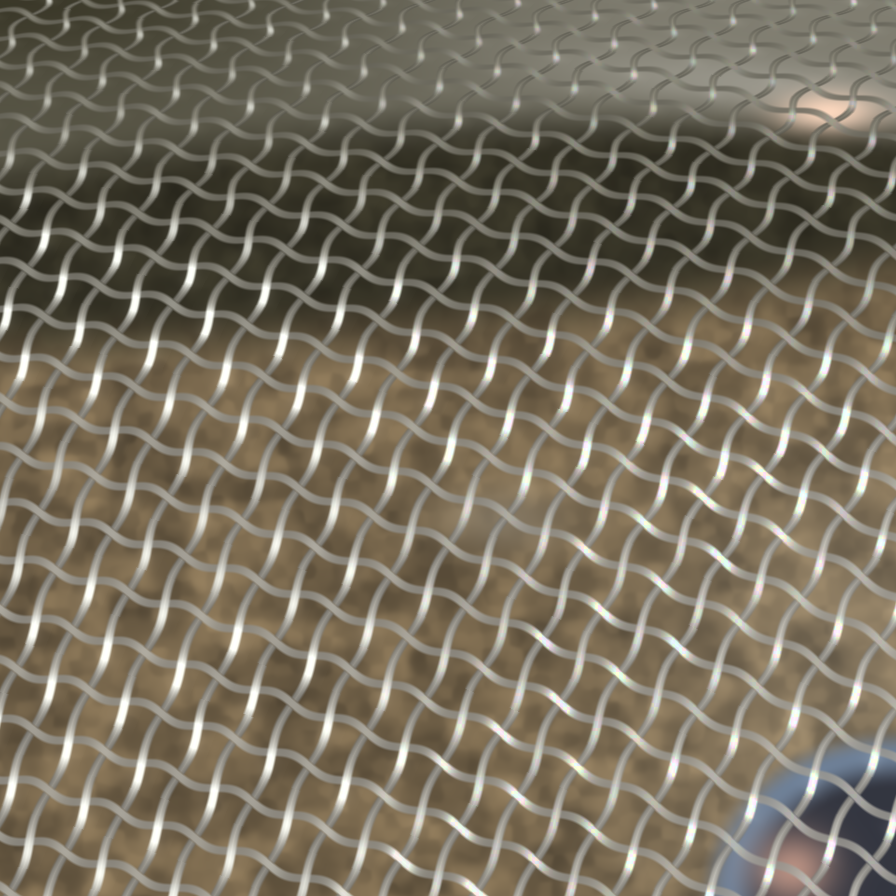
Give the GLSL for this texture, as a WebGL 1 fragment shader.

```glsl
precision highp float;
// Curved woven wire mesh with sunlit glints in front of a blurred stony ground.
uniform vec2 u_resolution;

float hash(vec2 p) {
  return fract(sin(dot(p, vec2(127.1, 311.7))) * 4375.85);
}

// Cellular noise: soft pebbles, each with its own random brightness.
float pebbles(vec2 p) {
  vec2 cell = floor(p);
  float sum = 0.0, total = 0.0;
  for (int y = -1; y <= 1; y++) {
    for (int x = -1; x <= 1; x++) {
      vec2 c = cell + vec2(float(x), float(y));
      vec2 d = c + 0.2 + 0.6 * vec2(hash(c), hash(c + 37.0)) - p;
      float weight = exp(-5.0 * dot(d, d));
      sum += weight * hash(c + 71.0);
      total += weight;
    }
  }
  return sum / total;
}

// Soft elliptical spot.
float spot(vec2 p, vec2 center, vec2 radius) {
  vec2 d = (p - center) / radius;
  return exp(-dot(d, d));
}

// Out-of-focus ground; q.y runs downward.
vec3 background(vec2 q) {
  float grain = 0.65 * pebbles(q * vec2(24.0, 32.0)) + 0.35 * pebbles(q * 65.0 + 9.0);
  vec3 col = vec3(0.45, 0.385, 0.285) * (0.68 + 0.64 * grain);
  col += vec3(0.07, 0.075, 0.08) * smoothstep(0.5, 1.0, q.x) * smoothstep(0.35, 0.7, q.y);
  col = mix(col, vec3(0.55, 0.51, 0.44), 0.6 * spot(q, vec2(0.56, 0.58), vec2(0.07, 0.035)));

  // Dark band, and the pale rim above it
  float edge = 0.40 - 0.02 * q.x - 0.07 * q.x * q.x + 0.03 * (grain - 0.5);
  col = mix(vec3(0.20, 0.19, 0.14) * (0.75 + 0.5 * grain), col, smoothstep(edge - 0.06, edge + 0.03, q.y));
  float rim = 0.12 + 0.12 * (q.x - 0.5) * (q.x - 0.5) + 0.06 * (1.0 - q.x);
  vec3 rimColor = mix(vec3(0.34, 0.33, 0.27), vec3(0.50, 0.49, 0.44), smoothstep(0.1, 0.8, q.x));
  col = mix(rimColor, col, smoothstep(rim - 0.05, rim + 0.03, q.y));
  col = mix(col, vec3(0.18, 0.17, 0.11), 0.7 * spot(q, vec2(0.0, 0.0), vec2(0.3, 0.07)));
  col = mix(col, vec3(0.64, 0.63, 0.59), 0.7 * spot(q, vec2(0.88, 0.10 + 0.12 * (q.x - 0.88)), vec2(0.25, 0.03)));
  col = mix(col, vec3(0.98, 0.84, 0.74), spot(q, vec2(0.925, 0.125), vec2(0.055, 0.022)));

  // Blue-rimmed dark shape and pink patch in the lower right corner
  float body = length((q - vec2(1.0, 1.0)) / vec2(0.20, 0.17));
  col = mix(col, vec3(0.43, 0.50, 0.59), 1.0 - smoothstep(0.93, 1.12, body));
  col = mix(col, vec3(0.20, 0.21, 0.25), 1.0 - smoothstep(0.7, 0.93, body));
  return mix(col, vec3(0.80, 0.62, 0.55), 0.85 * spot(q, vec2(0.885, 0.97), vec2(0.045, 0.04)));
}

void main() {
  vec2 q = gl_FragCoord.xy / u_resolution;
  q.y = 1.0 - q.y;
  float x = q.x, t = q.y;
  float bend = exp(-5.0 * t);

  // Wire coordinates: whole numbers of u are steep wires, of v are flat ones
  float u = 22.5 * x - 2.5 * x * x + 8.5 * t - 2.4 * bend + 0.3;
  float v = 15.5 * t - 5.2 * bend - 4.5 * x - 2.25 * x * x + 0.64;
  float uScale = length(vec2(22.5 - 5.0 * x, 8.5 + 12.0 * bend));
  float vScale = length(vec2(4.5 + 4.5 * x, 15.5 + 26.0 * bend));

  // Each wire waves as it passes over and under
  float i = floor(u + 0.5), j = floor(v + 0.5);
  float wave = 0.085 + 0.13 * bend;
  float across = (u - i - wave * sin(3.1416 * (v - i))) / uScale;
  float along = (v - j + wave * sin(3.1416 * (u - j))) / vScale;
  across += 0.0012 * (hash(vec2(i, j)) - 0.5) * sin(3.1416 * v);
  float radius = 0.0052 - 0.0022 * bend;
  float steep = 1.0 - smoothstep(radius - 0.0022, radius + 0.0016, abs(across));
  float flatWire = 1.0 - smoothstep(radius - 0.0024, radius + 0.0014, abs(along));

  // Glints sit on the raised part of every second crossing
  float steepRise = mod(v - i + 0.8, 2.0) - 1.0;
  float flatRise = mod(u - j, 2.0) - 1.0;
  float steepId = floor((v - i + 0.8) * 0.5), flatId = floor((u - j) * 0.5);
  float dots = smoothstep(1.22, 1.45, x + 0.7 * t);
  float band = (t - 0.35 - 0.16 * x) / 0.10;
  float lower = (t - 0.80) / 0.15;
  float sunSteep = 0.38 + exp(-band * band) + 0.9 * exp(-lower * lower) * (1.0 - smoothstep(0.3, 0.6, x));
  sunSteep = max(sunSteep, 1.2 * dots) * (0.65 + 0.6 * hash(vec2(i, steepId)));
  float ridge = (x + 0.7 * t - 1.19) / 0.12;
  float sunFlat = 0.12 + 1.15 * exp(-ridge * ridge) * smoothstep(0.36, 0.55, t);
  sunFlat *= 0.55 + 0.75 * hash(vec2(j, flatId) + 53.0);
  float tight = mix(11.0, 26.0, max(dots, smoothstep(0.25, 0.1, t)));
  float glintSteep = min(1.0, 1.3 * sunSteep * exp(-tight * steepRise * steepRise));
  float glintFlat = min(1.0, 1.3 * sunFlat * exp(-9.0 * flatRise * flatRise));

  // Metal, lighter where raised, with faint rainbow flecks in the glints
  vec3 metal = mix(vec3(0.47, 0.46, 0.41), vec3(0.63, 0.62, 0.59), smoothstep(0.05, 0.6, t));
  metal += 0.06 * smoothstep(0.4, 0.9, x) * smoothstep(0.3, 0.6, t);
  vec3 fleck = cos(6.2832 * (hash(floor(q * 256.0)) + vec3(0.0, 0.33, 0.67)));
  vec3 shine = vec3(0.96, 0.97, 0.94) + 0.10 * fleck * smoothstep(0.3, 0.7, x);
  float over = cos(3.1416 * (v - i));
  float roundness = 1.06 - 0.25 * min(1.0, abs(across) / radius);
  vec3 steepColor = mix(metal * roundness * (0.98 + 0.12 * over), shine, glintSteep);
  vec3 flatColor = mix(metal * (0.93 - 0.08 * cos(3.1416 * (u - j))), shine, glintFlat);

  vec3 col = background(q);
  col = mix(col, flatColor, 0.85 * flatWire);
  col = mix(col, steepColor, 0.92 * steep * (1.0 - flatWire * smoothstep(0.2, -0.2, over)));

  // Soft bloom around the glints
  col += 0.12 * glintSteep * exp(-abs(across) * 160.0) + 0.10 * glintFlat * exp(-abs(along) * 160.0);
  gl_FragColor = vec4(clamp(col, 0.0, 1.0), 1.0);
}
```
